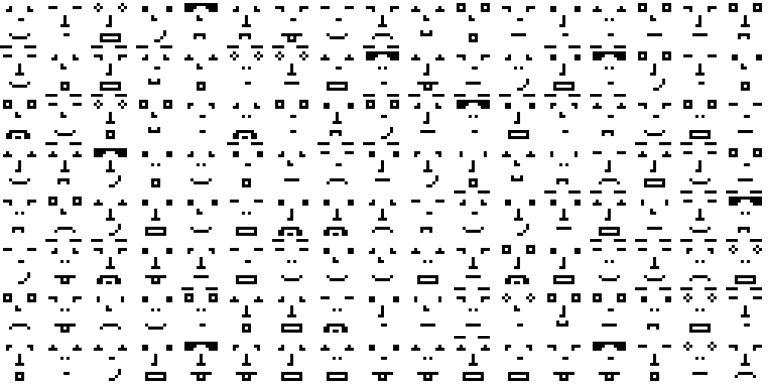
Give the GLSL for this pattern, as a Shadertoy shader.

```glsl
const vec3 PAPER = vec3(1.0);
const vec3 INK = vec3(0.01);
const float UNITS_DOWN = 127.0;
const vec2 CELL = vec2(15.0, 16.0);

float hash(vec2 cell, float seed) {
    vec3 q = fract(vec3(cell + 17.0, seed + 5.0) * vec3(0.1031, 0.1030, 0.0973));
    q += dot(q, q.yzx + 33.33);
    return fract((q.x + q.y) * q.z);
}

// Area of a sample square of side px covered by a block; y runs downwards
float block(vec2 p, float x, float y, float w, float h, float px) {
    vec2 lo = vec2(x, y);
    vec2 overlap = min(p + 0.5 * px, lo + vec2(w, h)) - max(p - 0.5 * px, lo);
    vec2 cover = clamp(overlap / px, 0.0, 1.0);
    return cover.x * cover.y;
}

// The same block at two places, dx apart
float pair(vec2 p, float x, float y, float w, float h, float dx, float px) {
    return block(p, x, y, w, h, px) + block(p, x + dx, y, w, h, px);
}

float frame(vec2 p, float x, float y, float w, float h, float px) {
    return block(p, x, y, w, h, px) - block(p, x + 1.0, y + 1.0, w - 2.0, h - 2.0, px);
}

float eye(vec2 p, bool rightSide, int kind, float px) {
    vec2 m = rightSide ? vec2(5.0 - p.x, p.y) : p;
    if (kind < 2) return frame(p, 1.0, 1.0, 3.0, 3.0, px);
    if (kind < 4) return block(p, 2.0, 2.0, 2.0, 2.0, px);
    if (kind < 5) return pair(p, 1.0, 2.0, 1.0, 1.0, 2.0, px)
                       + block(p, 2.0, 1.0, 1.0, 1.0, px) + block(p, 2.0, 3.0, 1.0, 1.0, px);
    if (kind < 7) return block(p, 1.0, 2.0, 3.0, 1.0, px);
    if (kind < 9) return block(m, 1.0, 2.0, 2.0, 1.0, px) + block(m, 3.0, 2.0, 1.0, 2.0, px);
    if (kind < 11) return block(m, 2.0, 3.0, 2.0, 1.0, px) + block(m, 3.0, 2.0, 1.0, 1.0, px);
    if (kind < 13) return block(p, 1.0, 3.0, 3.0, 1.0, px) + block(p, 2.0, 2.0, 1.0, 1.0, px);
    if (kind < 14) return block(p, 2.0, 2.0, 1.0, 2.0, px);
    return block(m, 2.0, 2.0, 2.0, 1.0, px) + block(m, 2.0, 3.0, 1.0, 1.0, px);
}

float visor(vec2 p, float px) {
    return block(p, 1.0, 1.0, 11.0, 1.0, px)
         + pair(p, 1.0, 2.0, 4.0, 1.0, 7.0, px)
         + pair(p, 1.0, 3.0, 3.0, 1.0, 8.0, px);
}

float nose(vec2 p, int kind, float px) {
    if (kind == 0) return block(p, 6.0, 5.0, 1.0, 3.0, px) + block(p, 5.0, 8.0, 2.0, 1.0, px);
    if (kind == 1) return block(p, 6.0, 5.0, 1.0, 3.0, px) + block(p, 5.0, 8.0, 3.0, 1.0, px);
    if (kind == 2) return block(p, 6.0, 6.0, 2.0, 1.0, px);
    if (kind == 3) return block(p, 5.0, 5.0, 1.0, 1.0, px) + block(p, 5.0, 6.0, 2.0, 1.0, px);
    return pair(p, 5.0, 6.0, 1.0, 1.0, 2.0, px);
}

float mouth(vec2 p, int kind, float px) {
    // Flat, small ring, dash and box
    if (kind < 2) return block(p, 4.0, 11.0, 5.0, 1.0, px);
    if (kind == 2) return frame(p, 5.0, 11.0, 3.0, 3.0, px);
    if (kind == 3) return block(p, 6.0, 11.0, 2.0, 1.0, px);
    if (kind == 4) return frame(p, 3.0, 11.0, 7.0, 3.0, px);
    // Wide curves: down, then up
    if (kind == 5) return block(p, 4.0, 11.0, 5.0, 1.0, px) + pair(p, 3.0, 12.0, 1.0, 1.0, 6.0, px);
    if (kind == 6) return block(p, 4.0, 12.0, 5.0, 1.0, px) + pair(p, 3.0, 11.0, 1.0, 1.0, 6.0, px);
    // Small brackets: down, then up
    if (kind == 7) return block(p, 4.0, 11.0, 4.0, 1.0, px) + pair(p, 4.0, 12.0, 1.0, 1.0, 3.0, px);
    if (kind == 8) return block(p, 4.0, 11.0, 4.0, 1.0, px) + pair(p, 4.0, 10.0, 1.0, 1.0, 3.0, px);
    // Heavy arch
    if (kind == 9) return block(p, 3.0, 11.0, 6.0, 1.0, px) + pair(p, 2.0, 12.0, 2.0, 2.0, 6.0, px)
                        + block(p, 5.0, 13.0, 2.0, 1.0, px);
    // Tongue
    if (kind == 10) return pair(p, 3.0, 11.0, 2.0, 1.0, 5.0, px) + frame(p, 5.0, 11.0, 3.0, 3.0, px);
    // Slanted smirk
    return block(p, 6.0, 13.0, 2.0, 1.0, px) + block(p, 8.0, 12.0, 1.0, 1.0, px)
         + block(p, 9.0, 10.0, 1.0, 2.0, px);
}

float face(vec2 p, vec2 cell, float px) {
    bool rightSide = p.x > 6.5;
    vec2 side = rightSide ? p - vec2(8.0, 0.0) : p;
    float ink = hash(cell, 1.0) < 0.06
        ? visor(p, px)
        : eye(side, rightSide, int(hash(cell, 2.0) * 15.0), px);
    if (hash(cell, 3.0) < 0.22) ink += pair(p, 0.0, -1.0, 4.0, 1.0, 8.0, px);
    ink += nose(p, int(hash(cell, 4.0) * 5.0), px);
    ink += mouth(p, int(hash(cell, 6.0) * 12.0), px);
    return clamp(ink, 0.0, 1.0);
}

void mainImage(out vec4 fragColor, in vec2 fragCoord) {
    float px = UNITS_DOWN / iResolution.y;
    vec2 p = vec2(fragCoord.x, iResolution.y - fragCoord.y) * px;

    // Each cell starts one unit early to hold the brows
    vec2 browSpace = vec2(0.0, 1.0);
    vec2 cell = floor((p + browSpace) / CELL);
    vec2 local = p - cell * CELL;

    fragColor = vec4(mix(PAPER, INK, face(local, cell, px)), 1.0);
}
```
